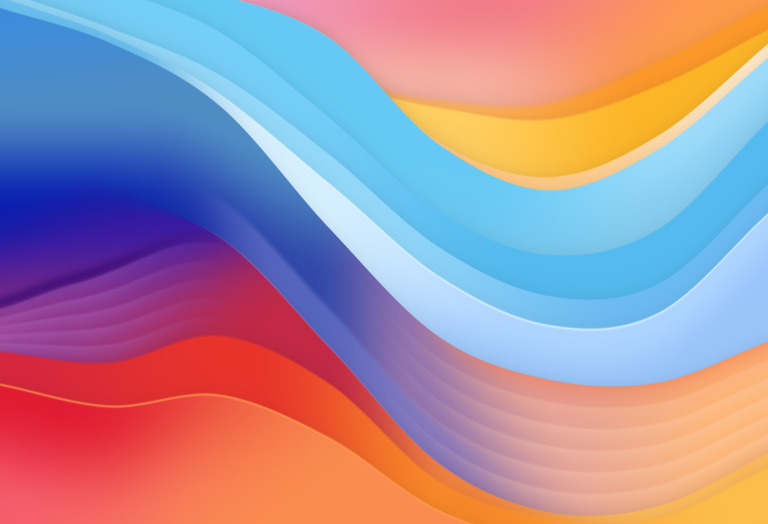
This background is drawn by a Shadertoy shader. Its source:

```glsl
// Layered flowing waves: sky-blue ribbons between a pink-gold top and a violet-red base.
#define HEIGHT 526.    // canvas height in design units, measured downward
#define STRATA 5       // thin folds inside the lower ribbons
#define FOLD_FADE 15.  // reach of the light below a fold
#define RIM_WIDTH 1.3  // thickness of bright edges
#define SHADE .05      // darkness cast above each layer

// Smooth curve through eight evenly spaced heights (Catmull-Rom)
float curve(float x, vec4 a, vec4 b) {
    float k[8] = float[8](a.x, a.y, a.z, a.w, b.x, b.y, b.z, b.w);
    float t = clamp(x, 0., 1.) * 7.;
    int i = min(int(t), 6);
    float f = t - float(i), p = k[i], q = k[i + 1];
    float o = i > 0 ? k[i - 1] : 2. * p - q;
    float r = i < 6 ? k[i + 2] : 2. * q - p;
    return p + .5 * f * (q - o + f * (2. * o - 5. * p + 4. * q - r + f * (3. * (p - q) + r - o)));
}

void blend(inout vec3 col, vec3 c, float amount) { col = mix(col, c, amount); }

// Paint a layer where depth d is positive, with a faint shadow above it
void cover(inout vec3 col, float d, vec3 layer, float soft) {
    col *= 1. - SHADE * exp(-max(-d, 0.) / 9.);
    blend(col, layer, smoothstep(-soft, soft, d));
}

// Bright line along an edge
float rim(float d) { return exp(-d * d / (RIM_WIDTH * RIM_WIDTH)); }

// Light that starts at a fold and fades below it
float fold(float d) { return smoothstep(-2., 2., d) * exp(-max(d, 0.) / FOLD_FADE); }

void mainImage(out vec4 fragColor, in vec2 fragCoord) {
    vec2 uv = fragCoord / iResolution.xy;
    float x = uv.x, y = (1. - uv.y) * HEIGHT;
    float aa = 1.1 * HEIGHT / iResolution.y;
    float leftSide = 1. - smoothstep(.1, .33, x);

    // Depth below each edge, from top to bottom
    float gold   = y - curve(x, vec4(60, 65, 70, 85), vec4(108, 120, 86, 30));
    float amber  = gold + 5. + 20. * smoothstep(.5, .9, x);
    float sky    = y - curve(x, vec4(-60, -35, -6, 38), vec4(145, 191, 150, 58));
    float cream  = sky + 14. * smoothstep(.5, .75, x);
    float azure  = y - curve(x, vec4(-70, -15, 32, 118), vec4(213, 256, 230, 122));
    float pale   = y - curve(x, vec4(-10, 28, 75, 155), vec4(248, 297, 285, 185));
    float ice    = pale - 7. - 23. * smoothstep(.1, .45, x);
    float deep   = y - curve(x, vec4(8, 43, 106, 229), vec4(338, 381, 384, 343));
    float violet = y - curve(x, vec4(235, 205, 238, 348), vec4(465, 514, 508, 455));
    float streak = violet + 40.;
    float folds  = violet - 75. * leftSide;
    float red    = y - curve(x, vec4(353, 364, 337, 385), vec4(483, 520, 520, 470));
    float coral  = y - curve(x, vec4(386, 408, 397, 440), vec4(513, 545, 560, 560));

    // Pink and gold top
    vec3 col = vec3(.95, .62, .76), tone;
    blend(col, vec3(.95, .49, .54), smoothstep(.3, .62, x));
    blend(col, vec3(1, .61, .29), smoothstep(.64, .97, x + y / 900.));
    blend(col, vec3(.97, .74, .66), .8 * smoothstep(5., 90., y) * (1. - smoothstep(.6, .85, x)));
    float warm = smoothstep(.58, .85, x);
    cover(col, amber, mix(vec3(1, .7, .36), vec3(.99, .6, .16), warm), 5.);
    cover(col, gold, mix(vec3(1, .81, .38), vec3(.99, .71, .15), warm), 2.);
    cover(col, cream, mix(vec3(1, .79, .52), vec3(1, .91, .78), smoothstep(.7, 1., x)), aa);

    // Blue ribbons
    tone = mix(vec3(.4, .79, .96), vec3(.62, .86, .98), smoothstep(.6, .92, x));
    blend(tone, vec3(.48, .77, .92), .6 * smoothstep(0., 70., sky) * smoothstep(.5, .75, x));
    cover(col, sky, tone, aa);
    cover(col, azure, mix(vec3(.46, .81, .97), vec3(.33, .73, .94), smoothstep(.35, .7, x)), aa);
    cover(col, pale, mix(vec3(.58, .85, .98), vec3(.42, .73, .95), smoothstep(.45, .85, x)), aa);
    tone = mix(vec3(.42, .76, .95), vec3(.84, .94, 1), smoothstep(.16, .34, x));
    blend(tone, vec3(.68, .83, 1), smoothstep(.4, .7, x));
    blend(tone, vec3(.57, .75, .97), .7 * smoothstep(5., 65., ice) * smoothstep(.4, .65, x));
    cover(col, ice, tone, aa);
    blend(col, vec3(.88, .97, 1), rim(ice) * .7 * smoothstep(.2, .4, x));

    // Deep ribbon: steel blue to indigo, then mauve and peach on the right
    tone = mix(vec3(.24, .55, .86), vec3(.31, .55, .77), smoothstep(10., 120., y + 80. * x));
    vec3 indigo = mix(vec3(.03, .12, .69), vec3(.19, .28, .66), smoothstep(.1, .4, x));
    blend(tone, indigo, smoothstep(-100., 15., y - 200. - 70. * smoothstep(.2, .45, x)));
    blend(tone, vec3(.56, .44, .68), smoothstep(.4, .54, x));
    blend(tone, vec3(.89, .62, .58), smoothstep(.5, .72, x - deep / 1800.));
    blend(tone, vec3(.99, .7, .45), smoothstep(.72, .95, x));
    float glide = smoothstep(.24, .36, x) * (1. - smoothstep(.5, .68, x));
    blend(tone, vec3(.43, .47, .8), .6 * glide * smoothstep(-4., 8., streak));
    for (int i = 1; i <= STRATA; i++) {
        float d = mix(deep, violet, float(i) / float(STRATA + 1));
        blend(tone, vec3(1, .84, .72), fold(d) * .32 * smoothstep(.45, .75, x));
    }
    blend(tone, vec3(.94, .5, .36), .6 * exp(-max(deep, 0.) / 14.) * smoothstep(.52, .65, x));
    cover(col, deep, tone, aa);

    // Violet folds melting into crimson
    tone = mix(vec3(.2, .1, .64), vec3(.54, .17, .5), smoothstep(225., 335., y + 70. * x));
    blend(tone, vec3(.76, .16, .27), smoothstep(.12, .4, x + (y - 300.) / 600.));
    blend(tone, vec3(.95, .52, .25), smoothstep(.42, .6, x));
    blend(tone, vec3(.99, .73, .36), smoothstep(.6, .85, x));
    blend(tone, vec3(.22, .04, .45), .7 * leftSide * exp(-pow(abs(folds + 6.) / 7., 2.)));
    for (int i = 0; i < STRATA; i++) {
        float d = mix(folds, red, float(i) / float(STRATA));
        blend(tone, vec3(.72, .46, .78), fold(d) * .36 * leftSide);
    }
    cover(col, violet, tone, mix(38., aa, smoothstep(.08, .25, x)));
    blend(col, vec3(.62, .5, .8), rim(violet) * .45 * glide);

    // Red and coral base
    tone = mix(vec3(.84, .15, .24), vec3(.91, .2, .17), smoothstep(0., .3, x));
    blend(tone, vec3(.97, .53, .16), smoothstep(.32, .58, x));
    blend(tone, vec3(.99, .74, .29), smoothstep(.6, .95, x));
    cover(col, red, tone, aa + 1.);
    tone = mix(vec3(.88, .11, .2), vec3(.96, .36, .42), smoothstep(10., 125., coral));
    blend(tone, vec3(.98, .55, .31), smoothstep(.05, .45, x + (coral - 40.) / 1200.));
    cover(col, coral, tone, aa);
    blend(col, vec3(1, .62, .3), rim(coral) * .7);

    fragColor = vec4(col, 1);
}
```
